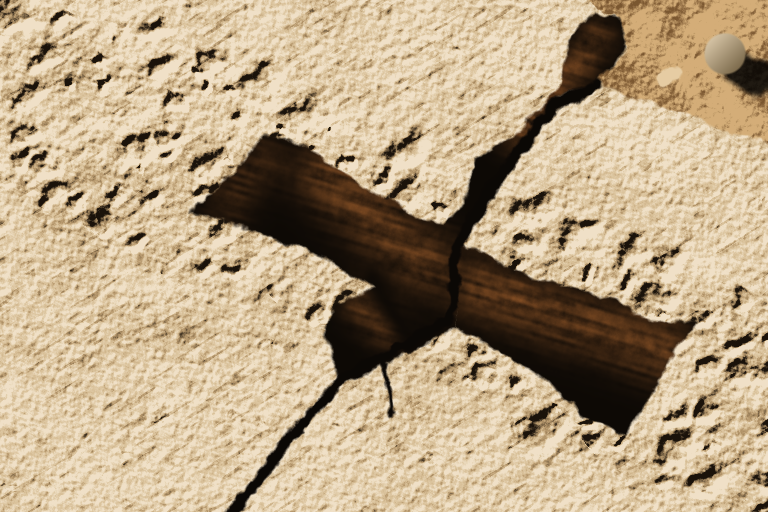
Reproduce this texture procedurally as a Shadertoy shader.

```glsl
float hash(vec2 c) {
    vec3 q = fract(c.xyx * 0.1031);
    q += dot(q, q.yzx + 33.33);
    return fract((q.x + q.y) * q.z);
}

float noise(vec2 p) {
    vec2 i = floor(p), f = fract(p);
    f = f * f * (3.0 - 2.0 * f);
    return mix(mix(hash(i), hash(i + vec2(1, 0)), f.x),
               mix(hash(i + vec2(0, 1)), hash(i + vec2(1, 1)), f.x), f.y);
}

float fbm(vec2 p) {
    float sum = 0.0, amp = 0.5;
    for (int i = 0; i < 5; i++) {
        sum += amp * noise(p);
        p = mat2(1.6, 1.2, -1.2, 1.6) * p + 17.0;
        amp *= 0.5;
    }
    return sum;
}

// Coordinates along and across the chisel strokes
vec2 strokeSpace(vec2 p) {
    return vec2(dot(p, vec2(0.85, -0.53)), dot(p, vec2(0.53, 0.85)));
}

float segment(vec2 p, vec2 a, vec2 b) {
    vec2 e = b - a, d = p - a;
    return length(d - e * clamp(dot(d, e) / dot(e, e), 0.0, 1.0));
}

// Signed distance, negative inside
float polygon(vec2 p, vec2 v[14]) {
    float d = 1e3, side = 1.0;
    for (int i = 0; i < 14; i++) {
        vec2 a = v[i], b = v[(i + 1) % 14];
        d = min(d, segment(p, a, b));
        if ((a.y > p.y) != (b.y > p.y) &&
            p.x < (b.x - a.x) * (p.y - a.y) / (b.y - a.y) + a.x) side = -side;
    }
    return side * d;
}

float dent(vec2 d, float radius) {
    return smoothstep(1.0, 0.3, length(strokeSpace(d) * vec2(0.65, 1.1)) / radius);
}

// Diagonal band of chiselled stone
float roughness(vec2 p) {
    float v = p.y - 0.42 * p.x + 0.3 * (noise(p * 2.0) - 0.5);
    return smoothstep(-0.3, 0.0, v) * smoothstep(2.15, 1.75, v);
}

float chips(vec2 p) {
    vec3 large[16] = vec3[16](
        vec3(1.58, 0.28, 0.16), vec3(2.12, 0.62, 0.16), vec3(2.6, 0.78, 0.2), vec3(3.05, 1.12, 0.22),
        vec3(4.02, 1.54, 0.22), vec3(5.33, 2.08, 0.19), vec3(5.8, 2.3, 0.18), vec3(6.3, 2.53, 0.17),
        vec3(6.65, 2.6, 0.18), vec3(6.52, 3.0, 0.2), vec3(7.08, 4.12, 0.16), vec3(6.75, 4.48, 0.22),
        vec3(7.05, 4.82, 0.17), vec3(5.4, 4.3, 0.24), vec3(1.35, 1.45, 0.18), vec3(0.1, 0.1, 0.3));
    float rough = roughness(p);
    p += 0.26 * (vec2(fbm(p * 6.0), fbm(p * 6.0 + 40.0)) - 0.48);
    float depth = 0.0;
    for (int i = 0; i < 16; i++) depth = max(depth, dent(p - large[i].xy, large[i].z));
    for (int k = 0; k < 9; k++) {
        vec2 cell = floor(p / 0.36) + vec2(k % 3 - 1, k / 3 - 1);
        vec2 centre = (cell + 0.15 + 0.7 * vec2(hash(cell), hash(cell + 71.0))) * 0.36;
        float radius = mix(0.035, 0.17, hash(cell + 23.0) * rough);
        float present = step(hash(cell + 9.0), 0.1 + 0.65 * rough);
        depth = max(depth, present * mix(0.35, 0.85, rough) * dent(p - centre, radius));
    }
    return depth;
}

float relief(vec2 p) {
    float lumps = abs(fbm(p * 3.0) - 0.48);
    return roughness(p) * (1.1 * lumps + 0.5 * fbm(p * 5.0)) + 0.2 * fbm(p * 4.0)
         + 0.5 * fbm(strokeSpace(p) * 17.0);
}

vec3 stoneRamp(float t) {
    vec3 c = mix(vec3(0.1, 0.07, 0.04), vec3(0.71, 0.59, 0.42), smoothstep(0.0, 0.45, t));
    c = mix(c, vec3(0.85, 0.755, 0.6), smoothstep(0.4, 0.62, t));
    return mix(c, vec3(0.94, 0.88, 0.78), smoothstep(0.58, 0.88, t));
}

float glow(vec2 p, vec2 a, vec2 b, float width) {
    float d = segment(p, a, b) / width;
    return exp(-d * d);
}

void mainImage(out vec4 fragColor, in vec2 fragCoord) {
    vec2 uv = fragCoord / iResolution.xy;
    vec2 p = vec2(uv.x, 1.0 - uv.y) * vec2(7.68, 5.14);
    vec2 w = p + 0.14 * (vec2(fbm(p * 6.0), fbm(p * 6.0 + 50.0)) - 0.48);
    float soft = 0.02;

    // Sunlit stone, light from the upper left
    float slope = relief(p) - relief(p - vec2(0.018, 0.024));
    float chip = chips(p), drop = chip - chips(p - vec2(0.035, 0.05));
    float scratch = smoothstep(0.74, 0.88, noise(strokeSpace(p) * vec2(5.0, 23.0)));
    float tone = 0.71 + 1.9 * slope - 0.75 * drop - 0.2 * chip - 0.22 * scratch
               + 0.3 * (fbm(p * 1.5) - 0.48) - 0.06 * roughness(p);
    vec3 color = stoneRamp(tone);

    // Sandy ground with a pebble and its shadow
    float bulge = w.y - 0.42;
    float ground = max(w.y - 0.35 * w.x + 1.24, 6.26 - 2.2 * bulge * bulge - w.x);
    vec3 sand = mix(vec3(0.48, 0.34, 0.19), vec3(0.83, 0.68, 0.47), smoothstep(0.1, 0.6, fbm(p * 4.0) + 2.0 * slope));
    sand *= 1.0 - 0.85 * smoothstep(0.22, 0.12, segment(w, vec2(7.36, 0.66), vec2(7.6, 0.8)));
    vec2 pebble = p - vec2(7.25, 0.54);
    sand = mix(sand, vec3(0.66, 0.59, 0.47) - 0.6 * (pebble.x + pebble.y), smoothstep(0.22, 0.19, length(pebble)));
    sand = mix(sand, vec3(0.9, 0.8, 0.64), smoothstep(0.07, 0.04, segment(w, vec2(6.62, 0.8), vec2(6.75, 0.75))));
    color = mix(color, sand, smoothstep(soft, -soft, ground));

    // Carved recesses and the shaded block side
    float leftPit = polygon(w, vec2[14](vec2(1.92, 2.12), vec2(2.5, 1.52), vec2(2.62, 1.36),
        vec2(3.08, 1.48), vec2(3.5, 1.78), vec2(4.05, 2.08), vec2(4.42, 2.25), vec2(4.68, 2.08),
        vec2(4.6, 3.28), vec2(3.42, 3.88), vec2(3.25, 3.4), vec2(3.36, 3.06), vec2(3.74, 2.86), vec2(2.9, 2.43)));
    float rightPit = polygon(w, vec2[14](vec2(4.58, 2.46), vec2(4.95, 2.6), vec2(5.35, 2.8),
        vec2(5.75, 2.88), vec2(6.15, 3.0), vec2(6.5, 3.2), vec2(6.98, 3.26), vec2(6.78, 3.45),
        vec2(6.52, 3.95), vec2(6.25, 4.37), vec2(5.9, 4.2), vec2(5.45, 3.83), vec2(5.0, 3.5), vec2(4.58, 3.26)));
    float blockSide = polygon(w, vec2[14](vec2(5.95, 0.1), vec2(6.2, 0.22), vec2(6.27, 0.4),
        vec2(6.15, 0.65), vec2(5.95, 0.86), vec2(5.6, 0.98), vec2(5.25, 1.4), vec2(4.9, 1.95),
        vec2(4.6, 2.5), vec2(4.6, 2.15), vec2(4.78, 1.6), vec2(5.15, 1.35), vec2(5.62, 0.85), vec2(5.68, 0.4)));
    float bounce = glow(p, vec2(3.3, 1.75), vec2(4.2, 2.6), 0.33)
                 + glow(p, vec2(4.85, 2.9), vec2(6.6, 3.5), 0.32)
                 + 0.5 * glow(p, vec2(2.3, 2.0), vec2(2.6, 1.6), 0.25)
                 + 0.7 * glow(p, vec2(3.6, 3.05), vec2(3.85, 3.3), 0.2)
                 + 0.9 * glow(p, vec2(5.95, 0.4), vec2(5.2, 1.35), 0.2);
    bounce *= 1.0 - 0.9 * glow(p, vec2(3.72, 2.8), vec2(4.1, 3.4), 0.12);
    float strata = 1.1 * noise(vec2(p.x * 2.5, (p.y - 0.3 * p.x) * 24.0)) + fbm(p * 14.0) - 0.45;
    vec3 shade = vec3(0.05, 0.035, 0.02) + vec3(0.31, 0.18, 0.08) * bounce * (0.45 + 0.75 * strata);
    float hollow = min(min(leftPit, rightPit), blockSide);
    color = mix(color, shade, smoothstep(soft, -soft, hollow));

    // Joint running between the blocks, and a short crevice
    vec2 path[8] = vec2[8](vec2(5.98, 0.87), vec2(5.5, 1.08), vec2(4.85, 2.0), vec2(4.57, 2.5),
        vec2(4.52, 3.22), vec2(3.45, 3.78), vec2(2.95, 4.33), vec2(2.25, 5.2));
    float joint = segment(w, vec2(3.86, 3.6), vec2(3.92, 4.15)) + soft;
    for (int i = 0; i < 7; i++) joint = min(joint, segment(w, path[i], path[i + 1]) - 0.01);
    color = mix(color, vec3(0.045, 0.03, 0.02), smoothstep(0.06, 0.025, joint));
    fragColor = vec4(color, 1.0);
}
```
